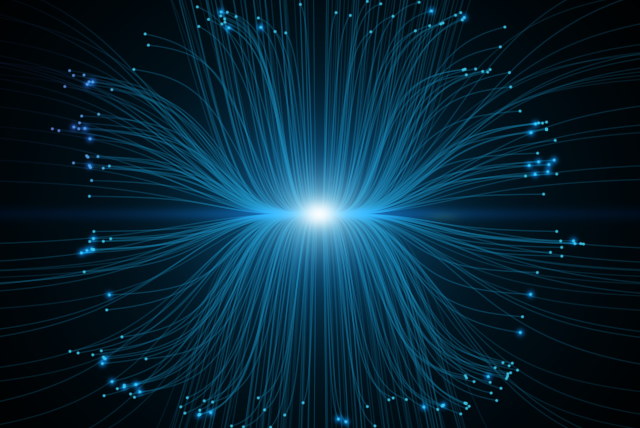
A Shadertoy shader for this background:

```glsl
// Glowing fibres bursting from a bright core, curling outward to lit tips.

// Lengths are in canvas heights, measured from the core.
const vec2  CORE = vec2(0.4987, 0.5);
const float FIBRE_WIDTH = 0.0009;
const float TIP_RADIUS = 0.0034;
const int   TIP_FIBRES = 46;
const int   RISERS = 48;
const int   SWEEPS = 18;

const vec3 NIGHT  = vec3(0.000, 0.014, 0.026);
const vec3 HAZE   = vec3(0.004, 0.115, 0.170);
const vec3 BLUE   = vec3(0.045, 0.220, 0.350);
const vec3 FIBRE  = vec3(0.090, 0.580, 0.780);
const vec3 VIOLET = vec3(0.140, 0.120, 0.420);
const vec3 TIP    = vec3(0.250, 0.820, 0.960);
const vec3 PALE   = vec3(0.560, 0.840, 0.950);
const vec3 WHITE  = vec3(0.970, 0.990, 1.000);

// Bundle heights and reaches: upper left, upper right, lower left, lower right.
const vec4 TIER_HEIGHT[4] = vec4[4](
    vec4(0.115, 0.215, 0.32, 0.465), vec4(0.11, 0.21, 0.32, 0.46),
    vec4(0.070, 0.340, 0.41, 0.450), vec4(0.08, 0.36, 0.40, 0.46));
const vec4 TIER_REACH[4] = vec4[4](
    vec4(0.53, 0.59, 0.55, 0.25), vec4(0.51, 0.50, 0.37, 0.30),
    vec4(0.52, 0.54, 0.46, 0.28), vec4(0.59, 0.44, 0.38, 0.32));

float hash(vec2 p) {
    vec3 q = fract(p.xyx * vec3(0.1031, 0.1030, 0.0973));
    q += dot(q, q.yzx + 33.33);
    return fract((q.x + q.y) * q.z);
}

float bell(float d, float size) { return exp(-d * d / (size * size)); }

// Coverage of a curve that hugs the axis, climbs around x = middle, then levels off.
float fibre(vec2 a, float middle, float power, float height, float pixel) {
    float x = max(a.x, 0.0005);
    float u = pow(min(x / middle, 12.0), power);
    float y = height * u / (1.0 + u);
    float slope = power * y / (x * (1.0 + u));
    float d = abs(a.y - y) / sqrt(1.0 + slope * slope);
    return 1.0 - smoothstep(0.0, FIBRE_WIDTH + pixel, d);
}

// Height (x) and reach (y) of the tip of fibre i in a quadrant.
vec2 tipShape(int i, int quadrant, float h, float k) {
    if (i < 28) {                                   // bundles
        int tier = i % 4;
        return vec2(TIER_HEIGHT[quadrant][tier] + 0.045 * (h - 0.5),
                    TIER_REACH[quadrant][tier] + 0.09 * (k - 0.5));
    }
    if (i < 37) {                                   // stragglers
        float y = 0.02 + 0.05 * (float(i - 28) + 0.6 * h);
        return vec2(y, 0.54 - 0.12 * smoothstep(0.1, 0.4, y) + 0.06 * (k - 0.5));
    }
    return vec2(0.42 + 0.08 * h, 0.03 + 0.028 * (float(i - 37) + k));   // crown
}

void mainImage(out vec4 fragColor, in vec2 fragCoord) {
    float pixel = 1.0 / iResolution.y;
    vec2 p = (fragCoord - CORE * iResolution.xy) * pixel;
    vec2 a = abs(p);
    int quadrant = (p.x > 0.0 ? 1 : 0) + (p.y < 0.0 ? 2 : 0);
    float seed = float(quadrant) * 17.0 + 3.0;
    float r = length(p * vec2(0.88, 1.0));
    float strands = 0.0, tips = 0.0, halos = 0.0;

    // Fibres that end in lit tips
    for (int i = 0; i < TIP_FIBRES; i++) {
        float h = hash(vec2(i, seed)), k = hash(vec2(i + 71, seed));
        vec2 shape = tipShape(i, quadrant, h, k);
        float ratio = 0.42 + 0.12 * k;
        float power = 3.6 + h;
        float height = shape.x * (1.0 + pow(ratio, power));
        float lit = 1.0 - smoothstep(shape.y - pixel, shape.y + pixel, a.x);
        strands += 0.5 * lit * fibre(a, ratio * shape.y, power, height, pixel);
        float d = length(a - shape.yx);
        tips += 1.0 - smoothstep(TIP_RADIUS - pixel, TIP_RADIUS + pixel, d);
        halos += step(0.78, hash(vec2(i, seed + 9.0))) * bell(d, 0.009);
    }

    // Steep fibres that leave through the top and bottom
    for (int i = 0; i < RISERS; i++) {
        float h = hash(vec2(i + 150, seed)), k = hash(vec2(i + 230, seed));
        float middle = 0.012 + 0.34 * (float(i) + h) / float(RISERS);
        strands += (0.18 + 0.36 * k * k) * fibre(a, middle, 4.6, 0.75 + 0.5 * k, pixel);
    }

    // Wide fibres that leave through the sides
    for (int i = 0; i < SWEEPS; i++) {
        float h = hash(vec2(i + 310, seed)), k = hash(vec2(i + 390, seed));
        float height = 0.04 + 0.62 * (float(i) + h) / float(SWEEPS);
        if (i % 3 == 0) height = mix(height, quadrant < 2 ? 0.40 : 0.14, 0.85);
        strands += (0.28 + 0.2 * k) * fibre(a, 0.30 + 0.12 * k, 3.0, height, pixel);
    }

    // Background haze and core light
    vec3 color = NIGHT * (1.0 - smoothstep(0.5, 0.88, r));
    color += HAZE * bell(r, 0.46) + BLUE * bell(r, 0.21);

    // Fibres, violet and dim in the upper left
    float violet = (1.0 - smoothstep(-0.72, -0.38, p.x)) * smoothstep(-0.05, 0.15, p.y);
    float fade = mix(0.78, 0.5, smoothstep(0.25, 0.8, r)) * (1.0 - 0.45 * violet);
    vec3 strandColor = mix(FIBRE, VIOLET, 0.75 * violet) + vec3(0.06, 0.12, 0.14) * bell(r, 0.2);
    color = mix(color, strandColor, fade * (1.0 - exp(-strands)));

    // Axial flare with a faint lens smudge
    color += vec3(0.02, 0.10, 0.18) * bell(p.y, 0.014) * bell(p.x, 0.42);
    color += vec3(0.00, 0.02, 0.06) * bell(p.y, 0.016);
    color += vec3(0.05, 0.06, 0.01) * bell(length((p - vec2(0.29, -0.006)) * vec2(0.5, 1.6)), 0.018);

    // Tips and core
    color += mix(vec3(0.02, 0.32, 0.55), VIOLET, violet) * min(halos, 1.0);
    color = mix(color, mix(TIP, vec3(0.45, 0.45, 0.9), violet), min(tips, 1.0) * 0.85);
    color = mix(color, PALE, 0.80 * bell(r, 0.085));
    color = mix(color, WHITE, bell(length(p * vec2(0.72, 1.0)), 0.032));
    fragColor = vec4(clamp(color, 0.0, 1.0), 1.0);
}
```
